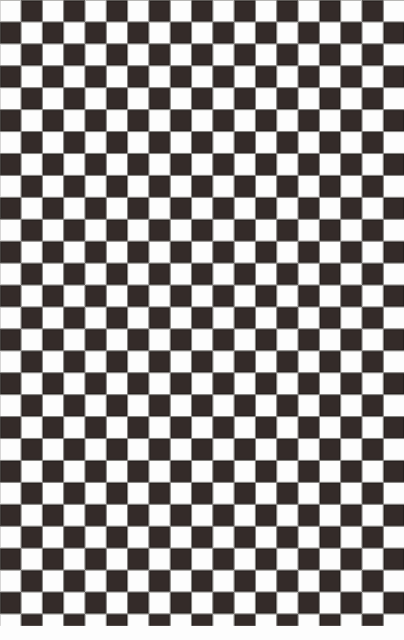
Reproduce this pattern procedurally as a Shadertoy shader.

```glsl
// Checkerboard of near-black and white tiles with thin grey joints and a blank
// strip along the bottom. Cells come from floor and fract of a scaled grid;
// joints and darkened tile rims come from the distance to the nearest grid line.

#define GRID vec2(18.96, 29.19)       // tiles across and down the canvas
#define GRID_SHIFT vec2(0.012, 0.0)   // offset in tiles from the top left
#define JOINT_WIDTH 0.0018            // in canvas heights
#define RIM_WIDTH 0.0028              // in canvas heights
#define BOTTOM_MARGIN 0.0221          // in canvas heights
#define WHITE_TILE vec3(0.992)
#define DARK_TILE vec3(0.202, 0.168, 0.160)
#define DARK_RIM vec3(0.145, 0.122, 0.115)
#define JOINT_GREY vec3(0.53, 0.52, 0.51)

// Coverage of a line of the given width at distance d from its centre.
float lineCoverage(float d, float width, float pixel) {
    float coverage = clamp((0.5 * width - d) / pixel + 0.5, 0.0, 1.0);
    return min(coverage, width / pixel);
}

// Share of dark tile under a pixel, softened across the cell borders.
float darkShare(vec2 cell, vec2 borderDist, float pixel) {
    float parity = 2.0 * mod(cell.x + cell.y, 2.0) - 1.0;
    vec2 soft = clamp(2.0 * borderDist / pixel, 0.0, 1.0);
    return 0.5 + 0.5 * parity * soft.x * soft.y;
}

void mainImage(out vec4 fragColor, in vec2 fragCoord) {
    vec2 uv = fragCoord / iResolution.xy;
    float pixel = 1.0 / iResolution.y;

    // Grid position counted from the top left, and distances to its lines
    vec2 gridPos = vec2(uv.x, 1.0 - uv.y) * GRID + GRID_SHIFT;
    vec2 cellSize = iResolution.xy / (iResolution.y * GRID);
    vec2 borderDist = abs(fract(gridPos + 0.5) - 0.5) * cellSize;
    float nearest = min(borderDist.x, borderDist.y);

    // Tiles, the dark ones slightly deeper towards their rims
    float inner = smoothstep(0.5 * RIM_WIDTH, RIM_WIDTH + 0.5 * pixel, nearest);
    vec3 dark = mix(DARK_RIM, DARK_TILE, inner);
    vec3 color = mix(WHITE_TILE, dark, darkShare(floor(gridPos), borderDist, pixel));

    // Joints
    color = mix(color, JOINT_GREY, lineCoverage(nearest, JOINT_WIDTH, pixel));

    // Blank strip at the bottom
    float tiled = clamp((uv.y - BOTTOM_MARGIN) / pixel + 0.5, 0.0, 1.0);
    fragColor = vec4(mix(WHITE_TILE, color, tiled), 1.0);
}
```
